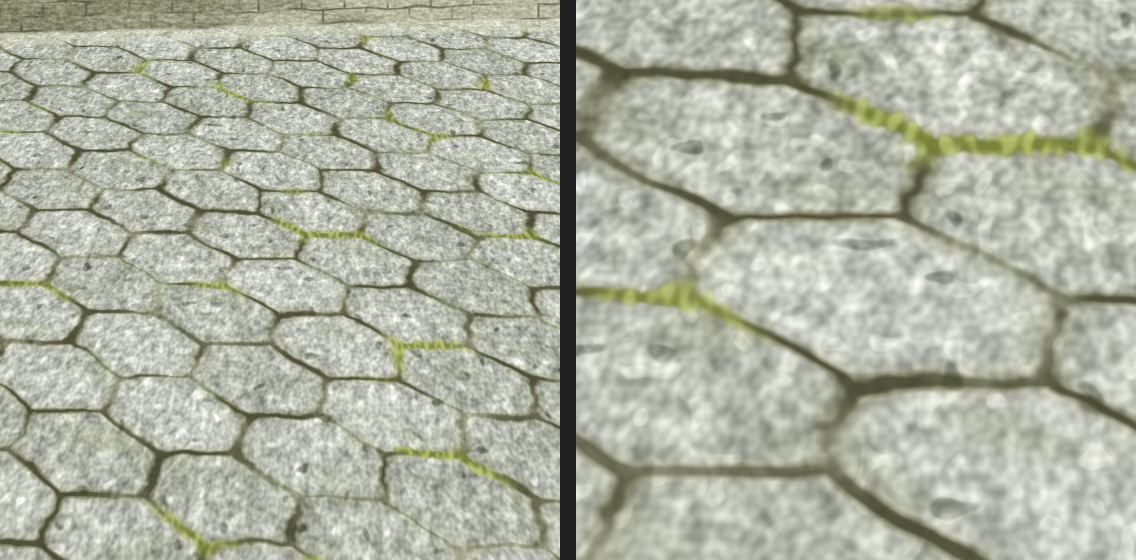
Left, the full canvas; right, a detail of the centre.
A three.js fragment shader for this texture:

```glsl
varying vec2 vUv;

const float HORIZON = 1.77;
const vec3 STONE = vec3(0.735, 0.748, 0.706);
const vec3 STAIN = vec3(0.63, 0.65, 0.53);
const vec3 SOIL = vec3(0.47, 0.47, 0.36);
const vec3 CREVICE = vec3(0.25, 0.25, 0.18);
const vec3 MOSS = vec3(0.50, 0.55, 0.22);
const vec3 MOSS_TIP = vec3(0.74, 0.78, 0.42);
const vec3 CURB = vec3(0.82, 0.83, 0.75);
const vec3 ROAD_DAMP = vec3(0.53, 0.53, 0.43);
const vec3 ROAD_DRY = vec3(0.73, 0.73, 0.64);

float hash(vec2 p) {
  vec3 h = fract(vec3(p.xyx) * 0.1031);
  h += dot(h, h.yzx + 33.33);
  return fract((h.x + h.y) * h.z);
}

float cornerSlope(vec2 corner, vec2 offset) {
  float angle = 6.28318 * hash(corner);
  return dot(vec2(cos(angle), sin(angle)), offset);
}

// Gradient noise, about -0.7 to 0.7
float noise(vec2 p) {
  vec2 i = floor(p), f = p - i;
  vec2 u = f * f * f * (f * (f * 6.0 - 15.0) + 10.0);
  vec2 e = vec2(1.0, 0.0);
  float low = mix(cornerSlope(i, f), cornerSlope(i + e, f - e), u.x);
  float high = mix(cornerSlope(i + e.yx, f - e.yx), cornerSlope(i + 1.0, f - 1.0), u.x);
  return mix(low, high, u.y);
}

float smoothMax(float a, float b, float k) {
  float h = max(k - abs(a - b), 0.0) / k;
  return max(a, b) + h * h * k * 0.25;
}

// Offset from the nearest hexagon centre (xy) and its integer id (zw)
vec4 hexCell(vec2 p) {
  vec2 s = vec2(1.0, 1.7320508);
  vec2 a = mod(p, s) - 0.5 * s;
  vec2 b = mod(p - 0.5 * s, s) - 0.5 * s;
  vec2 q = dot(a, a) < dot(b, b) ? a : b;
  return vec4(q, floor((p - q) * vec2(2.0, 1.1547) + 0.5));
}

float hexEdge(vec2 q) {
  q = abs(q);
  return 0.5 - smoothMax(q.x, dot(q, vec2(0.5, 0.8660254)), 0.07);
}

float band(float x, float halfWidth, float soft) {
  return 1.0 - smoothstep(halfWidth - soft, halfWidth + soft, x);
}

// Mottled mineral grain with pale flakes and dark pits
float grain(vec2 g) {
  float v = 0.15 * noise(g * 52.0) + 0.20 * noise(g * 105.0 + 31.0);
  v += 0.17 * noise(g * 210.0 + 67.0) + 0.08 * noise(g * 17.0 + 9.0);
  v += 0.09 * smoothstep(0.22, 0.36, noise(g * 80.0 + 13.0));
  v -= 0.20 * smoothstep(0.38, 0.50, noise(g * vec2(46.0, 60.0) + 83.0));
  return v;
}

vec3 paving(vec2 p, vec2 g, float soft) {
  vec2 warp = vec2(noise(p * 2.5), noise(p * 2.5 + 40.0));
  vec2 chips = vec2(noise(p * 9.0 + 5.0), noise(p * 9.0 + 60.0));
  vec4 cell = hexCell(p + 0.07 * warp + 0.025 * chips);
  vec2 shift = vec2(hash(cell.zw + 3.0), hash(cell.zw + 19.0)) - 0.5;
  float edge = hexEdge(cell.xy + 0.03 * shift);

  // Each stone has its own tone, with worn and stained rims
  float tone = hash(cell.zw + 71.0) - 0.5;
  vec3 color = STONE + 0.07 * tone * vec3(1.0, 0.96, 1.05) + grain(g);
  float blotch = smoothstep(0.12, 0.5, noise(p * vec2(1.7, 2.3) + 22.0));
  float rim = band(edge, 0.075 + 0.05 * noise(p * 5.0), 0.06);
  color = mix(color, STAIN + 0.7 * grain(g), max(0.42 * rim, 0.4 * blotch));

  // Soil fills the joints, broken by a thin dark gap
  float depth = smoothstep(-0.35, 0.25, noise(p * 1.6 + 14.0));
  float soil = band(edge, 0.022 + 0.018 * depth, soft + 0.008);
  color = mix(color, SOIL + 0.5 * grain(g), soil * mix(0.55, 0.9, depth));
  float gap = band(edge, 0.010 + 0.012 * depth, soft);
  color = mix(color, CREVICE, 0.75 * gap * depth);

  // Moss grows in patches along some joints
  float patchy = smoothstep(0.18, 0.42, noise(p * vec2(0.9, 1.1) + 47.0) + 0.12 * g.x);
  float blades = noise(g * vec2(150.0, 80.0) + 11.0);
  float moss = patchy * band(edge, 0.055 + 0.07 * blades, 0.03);
  return mix(color, mix(MOSS, MOSS_TIP, smoothstep(-0.25, 0.4, blades)), 0.85 * moss);
}

// Distant road of long, low blocks, damp towards the left
vec3 road(vec2 uv, float height) {
  vec2 block = vec2(uv.x * 13.0, height * 40.0 + 0.15 * noise(uv * 22.0));
  block.x += 0.5 * mod(floor(block.y), 2.0);
  vec2 seam = 0.5 - abs(fract(block) - 0.5);
  float joint = max(band(seam.x, 0.025, 0.025), band(seam.y, 0.06, 0.06));
  float dry = smoothstep(0.05, 0.8, uv.x + 0.7 * noise(uv * vec2(7.0, 25.0)));
  vec3 color = mix(ROAD_DAMP, ROAD_DRY, dry);
  color += 0.16 * noise(uv * vec2(60.0, 150.0)) + 0.14 * noise(uv * vec2(150.0, 240.0));
  float wear = smoothstep(-0.2, 0.35, noise(uv * vec2(11.0, 35.0) + 8.0));
  return mix(color, CREVICE, 0.6 * joint * wear);
}

void main() {
  // Project the canvas onto the ground, then onto the hexagon lattice
  float nearness = HORIZON - vUv.y;
  vec2 ground = vec2(vUv.x - 0.6, 1.0) / nearness;
  vec2 lattice = mat2(5.82, -3.51, -1.83, -18.36) * (ground - vec2(0.0, 0.7215));
  vec2 grainPos = ground * vec2(1.0, 1.3);
  vec3 color = paving(lattice, grainPos, 0.022 / (nearness * nearness));

  // Pale curb between paving and road
  float height = vUv.y - 0.918 - 0.027 * vUv.x + 0.006 * noise(vUv * vec2(14.0, 30.0));
  float curb = smoothstep(-0.004, 0.006, height);
  color = mix(color, CURB + 0.6 * grain(grainPos), 0.75 * curb);
  color = mix(color, road(vUv, height), smoothstep(0.018, 0.027, height));
  gl_FragColor = vec4(clamp(color, 0.0, 1.0), 1.0);
}
```
